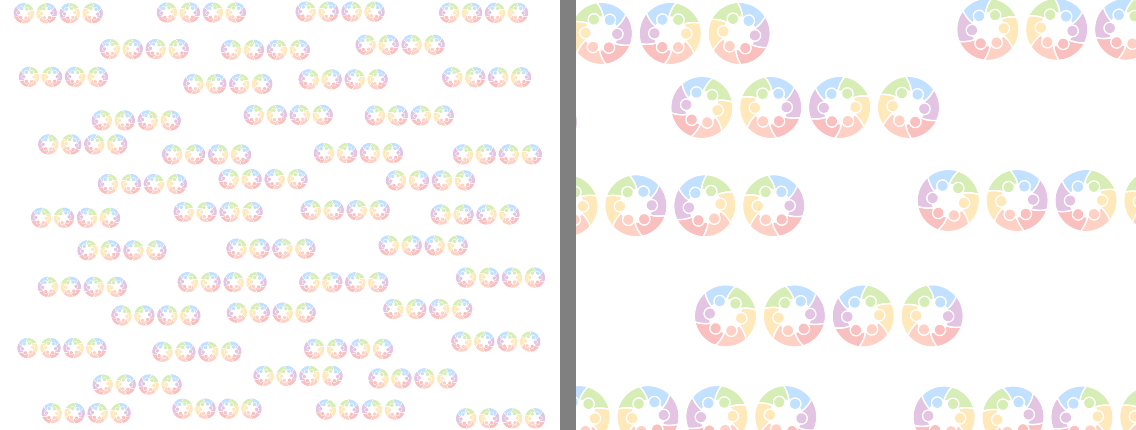
Left: the whole. Right: its middle third, enlarged.
Write a Shadertoy shader that draws this pattern.

```glsl
// Scattered rows of four pastel rings, each made of six round-headed figures, on white.

#define ROWS 13.0          // rows of groups over the canvas height
#define COLUMNS 4.0        // groups in a full row, one fewer in between
#define RING_RADIUS 0.0181 // in canvas widths
#define RING_SPACING 0.041 // centre to centre, in canvas widths
#define JITTER_X 0.036     // sideways scatter of a group
#define JITTER_Y 0.0105    // vertical scatter of a group
#define HOLE 0.56          // inner edge of the bodies, in ring radii
#define HEAD_ORBIT 0.52    // distance of the heads from the ring centre
#define HEAD_RADIUS 0.165
#define SEAM 0.03          // half width of the white seams
#define SWIRL 0.55         // bend of the seams between bodies
#define TILT 0.35          // range of random ring rotation

const float SECTOR = 6.2831853 / 6.0;

float hash(vec2 p) {
    vec3 q = fract(vec3(p.xyx) * 0.1031);
    q += dot(q, q.yzx + 33.33);
    return fract((q.x + q.y) * q.z);
}

// Figure colours, counterclockwise from the right
vec3 figureColor(float index) {
    vec3 palette[6] = vec3[6](
        vec3(1.00, 0.91, 0.73),  // yellow
        vec3(0.84, 0.93, 0.71),  // green
        vec3(0.76, 0.88, 1.00),  // blue
        vec3(0.89, 0.77, 0.89),  // purple
        vec3(0.98, 0.75, 0.75),  // pink
        vec3(1.00, 0.82, 0.77)); // peach
    return palette[int(mod(index, 6.0))];
}

// Coverage of a shape whose signed distance is negative inside
float fill(float dist, float blur) {
    return 1.0 - smoothstep(-0.5 * blur, 0.5 * blur, dist);
}

// One ring of six figures; p is in ring radii
vec3 ringOfFigures(vec2 p, float tilt, float blur) {
    float radius = length(p);
    float angle = atan(p.y, p.x) - tilt;

    // Bodies: an annulus cut by curved seams
    float turn = (angle + SWIRL * (radius - 0.7)) / SECTOR + 0.5;
    float seamDist = (0.5 - abs(fract(turn) - 0.5)) * SECTOR * radius;
    float body = fill(max(radius - 1.0, HOLE - radius), blur);
    body *= fill(SEAM - seamDist, blur);

    // Heads: one disc per sector with a white rim
    float headIndex = floor(angle / SECTOR + 0.5);
    float headAngle = angle - headIndex * SECTOR;
    vec2 local = radius * vec2(cos(headAngle), sin(headAngle));
    float headDist = length(local - vec2(HEAD_ORBIT, 0.0)) - HEAD_RADIUS;
    body *= 1.0 - fill(headDist - 1.6 * SEAM, blur);

    vec3 color = mix(vec3(1.0), figureColor(floor(turn) + 6.0), body);
    return mix(color, figureColor(headIndex + 6.0), fill(headDist, blur));
}

void mainImage(out vec4 fragColor, in vec2 fragCoord) {
    vec2 uv = fragCoord / iResolution.x;
    float rowHeight = iResolution.y / iResolution.x / ROWS;
    float blur = 1.0 / (iResolution.x * RING_RADIUS);

    // Staggered cells: every other row is shifted by half a column
    float row = floor(uv.y / rowHeight);
    float shift = 0.5 * mod(row, 2.0);
    float column = floor(uv.x * COLUMNS - shift);
    vec2 cell = vec2(column, row);
    bool occupied = column >= 0.0 && column + 2.0 * shift < COLUMNS;

    // Scattered centre of the group in this cell
    vec2 scatter = vec2(hash(cell + 7.3), hash(cell + 41.7)) * 2.0 - 1.0;
    vec2 center = vec2((column + shift + 0.5) / COLUMNS, (row + 0.5) * rowHeight);
    center += scatter * vec2(JITTER_X, JITTER_Y);

    // Nearest of the four rings, every second one mirrored
    vec2 p = uv - center;
    float ring = clamp(floor(p.x / RING_SPACING + 2.0), 0.0, 3.0);
    p.x -= (ring - 1.5) * RING_SPACING;
    p.x *= 1.0 - 2.0 * mod(ring, 2.0);
    float tilt = TILT * (hash(cell * 4.0 + ring + 3.1) - 0.5);

    vec3 color = vec3(1.0);
    if (occupied) color = ringOfFigures(p / RING_RADIUS, tilt, blur);
    fragColor = vec4(color, 1.0);
}
```
